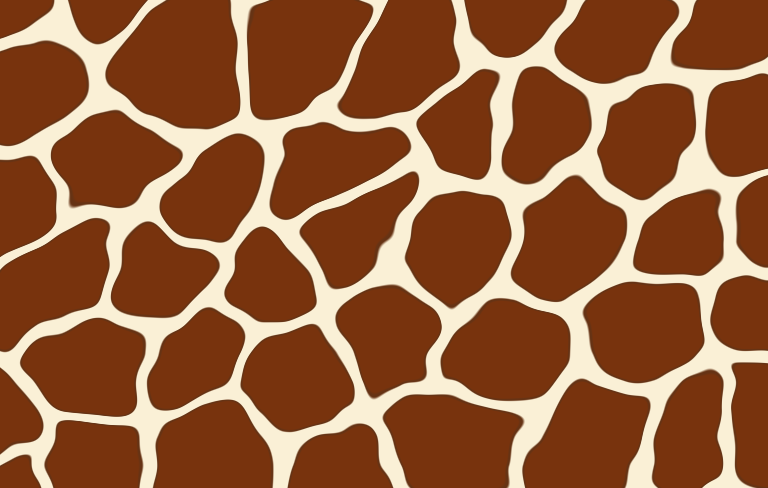
Give the GLSL for this pattern, as a WebGL 1 fragment shader.

```glsl
precision highp float;
// Giraffe hide: rounded brown patches parted by a net of cream channels.
// A staggered, jittered Voronoi grid is bent by noise; a smooth minimum of
// the distances to its cell borders rounds off the corners of each patch.

uniform vec2 u_resolution;

vec2 hash2(vec2 p) {
  return fract(sin(vec2(dot(p, vec2(127.1, 311.7)),
                        dot(p, vec2(269.5, 183.3)))) * 43758.5453);
}

// Smooth value noise with two channels, each from -1 to 1
vec2 noise2(vec2 p) {
  vec2 i = floor(p);
  vec2 f = fract(p);
  f = f * f * (3.0 - 2.0 * f);
  vec2 low = mix(hash2(i), hash2(i + vec2(1.0, 0.0)), f.x);
  vec2 high = mix(hash2(i + vec2(0.0, 1.0)), hash2(i + vec2(1.0, 1.0)), f.x);
  return 2.0 * mix(low, high, f.y) - 1.0;
}

// Jittered centre of a grid cell; every other row is shifted by half a cell
vec2 cellCentre(vec2 cell) {
  return cell + vec2(0.5 * mod(cell.y, 2.0), 0.0) + 0.18 + 0.64 * hash2(cell);
}

// Rounded distance from p to the border of the patch that holds it
float borderDistance(vec2 p) {
  vec2 base = floor(p);
  vec2 nearest = vec2(0.0);
  float best = 100.0;
  for (int y = -2; y <= 2; y++) {
    for (int x = -2; x <= 2; x++) {
      vec2 toCentre = cellCentre(base + vec2(float(x), float(y))) - p;
      float d = dot(toCentre, toCentre);
      if (d < best) {
        best = d;
        nearest = toCentre;
      }
    }
  }

  // Blend the distances to the bisectors with all neighbours
  float sum = 0.0;
  for (int y = -2; y <= 2; y++) {
    for (int x = -2; x <= 2; x++) {
      vec2 toCentre = cellCentre(base + vec2(float(x), float(y))) - p;
      vec2 across = toCentre - nearest;
      float span = length(across);
      if (span > 0.001) {
        float d = dot(0.5 * (toCentre + nearest), across / span);
        sum += exp(-17.0 * d);
      }
    }
  }
  return -log(sum) / 17.0;
}

void main() {
  float scale = 4.7;
  vec2 p = scale * gl_FragCoord.xy / u_resolution.y + vec2(11.0, 6.0);
  float pixel = scale / u_resolution.y;

  // Slight lean to the upper right, then broad bends and small wobbles
  vec2 q = vec2(0.93 * p.x - 0.12 * p.y, p.y - 0.12 * p.x);
  q += 0.13 * noise2(1.4 * p) + 0.065 * noise2(3.7 * p + 19.0);

  // Channels vary a little in width
  float halfWidth = 0.058 + 0.016 * noise2(1.9 * p + 43.0).x;
  float d = borderDistance(q) - halfWidth;

  vec3 cream = vec3(0.98, 0.94, 0.84);
  vec3 brown = vec3(0.47, 0.20, 0.05);
  vec3 darkRim = vec3(0.40, 0.20, 0.08);

  // Thin dark rim inside each patch, soft edge against the cream
  vec3 patchColor = mix(darkRim, brown, smoothstep(0.012, 0.026, d));
  float inside = smoothstep(-0.8 * pixel, 0.8 * pixel, d);
  gl_FragColor = vec4(mix(cream, patchColor, inside), 1.0);
}
```
